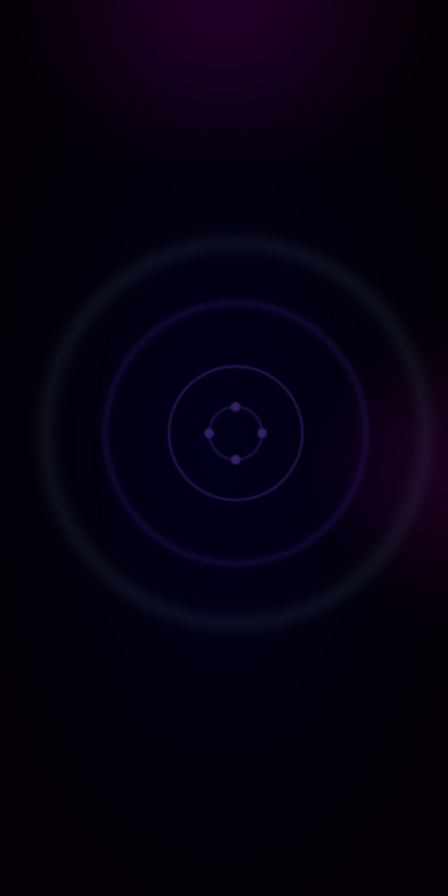
Reproduce this background procedurally as a Shadertoy shader.

```glsl
// Soft elliptical glow: 1 at the centre, 0 at the rim
float glow(vec2 p, vec2 centre, vec2 radius) {
    return 1.0 - smoothstep(0.0, 1.0, length((p - centre) / radius));
}

// Blurred circle outline
float ring(float dist, float radius, float softness) {
    float d = (dist - radius) / softness;
    return exp(-d * d);
}

void mainImage(out vec4 fragColor, in vec2 fragCoord) {
    // Canvas is 1 wide and 2 high
    vec2 p = fragCoord / iResolution.xy * vec2(1.0, 2.0);
    float pixel = 1.0 / iResolution.x;

    // Dark base with a tall blue glow
    vec3 color = vec3(0.018, 0.0, 0.025);
    float blue = glow(p, vec2(0.5, 1.0), vec2(0.62, 1.15));
    color = mix(color, vec3(0.003, 0.002, 0.096), blue);

    // Magenta glows at the top and right edges
    color += vec3(0.105, 0.0, 0.125) * glow(p, vec2(0.5, 2.02), vec2(0.53, 0.47));
    color += vec3(0.085, 0.0, 0.075) * glow(p, vec2(1.01, 0.95), vec2(0.37, 0.36));

    // Concentric rings, blurrier and fainter outwards
    vec2 q = p - vec2(0.526, 1.033);
    float dist = length(q);
    color += vec3(0.028, 0.052, 0.052) * ring(dist, 0.424, 0.022);
    color += vec3(0.057, 0.023, 0.105) * ring(dist, 0.291, 0.009);
    color += vec3(0.115, 0.065, 0.19) * ring(dist, 0.149, 0.0035);
    color += vec3(0.095, 0.055, 0.16) * ring(dist, 0.059, 0.0035);

    // Four nodes on the innermost ring
    float nodes = 0.0;
    for (int i = 0; i < 4; i++) {
        float angle = float(i) * 1.5708;
        float d = length(q - 0.059 * vec2(cos(angle), sin(angle)));
        nodes = max(nodes, 1.0 - smoothstep(0.009 - pixel, 0.012 + pixel, d));
    }
    color = mix(color, vec3(0.2, 0.12, 0.39), nodes);

    fragColor = vec4(color, 1.0);
}
```
